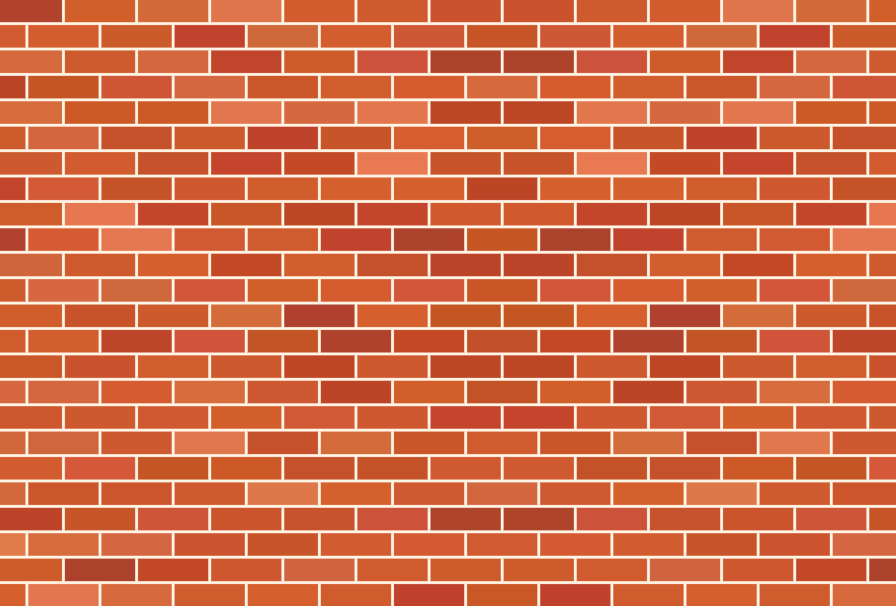
A Shadertoy shader for this texture:

```glsl
// A flat brick wall in running bond with pale mortar and mirrored brick tones.

const float ROWS = 23.85;         // courses over the canvas height
const float ROW_SHIFT = 0.079;    // part of a course cut off at the bottom
const float BRICK_ASPECT = 2.878; // brick pitch, width over height
const float MIRROR_AXIS = 0.5605; // symmetry line, as a share of the width
const float JOINT = 0.0047;       // mortar thickness, canvas height = 1

const vec3 MORTAR = vec3(1.00, 0.96, 0.90);
const vec3 ORANGE = vec3(0.82, 0.36, 0.18);
const vec3 RUST   = vec3(0.78, 0.33, 0.16);
const vec3 RED    = vec3(0.75, 0.27, 0.16);
const vec3 CORAL  = vec3(0.82, 0.34, 0.22);
const vec3 CLAY   = vec3(0.83, 0.41, 0.24);
const vec3 SALMON = vec3(0.89, 0.47, 0.30);
const vec3 UMBER  = vec3(0.68, 0.26, 0.17);

// Layered sines folded into a random value from 0 to 1.
float hash(vec2 id, float seed) {
    float wave = sin(dot(id, vec2(127.1, 311.7)) + seed * 17.3);
    wave += 0.5 * sin(dot(id, vec2(269.5, 83.3)) + seed * 5.9);
    return fract(wave * 4375.85);
}

// Weighted choice of a brick tone, with a slight drift in light and warmth.
vec3 brickColor(vec2 id) {
    float pick = hash(id, 1.0);
    vec3 tone = ORANGE;
    tone = mix(tone, RUST,   step(0.34, pick));
    tone = mix(tone, RED,    step(0.51, pick));
    tone = mix(tone, CORAL,  step(0.68, pick));
    tone = mix(tone, CLAY,   step(0.78, pick));
    tone = mix(tone, SALMON, step(0.90, pick));
    tone = mix(tone, UMBER,  step(0.96, pick));
    float light = hash(id, 2.0) - 0.5;
    float warmth = hash(id, 3.0) - 0.5;
    return tone * (1.0 + 0.05 * light) + warmth * vec3(0.0, 0.025, -0.03);
}

// Distance from a point in a cell to the nearest joint centre line.
float jointDistance(vec2 cell, vec2 size) {
    vec2 edge = (0.5 - abs(fract(cell) - 0.5)) * size;
    return min(edge.x, edge.y);
}

// Mortar coverage with an edge one and a half pixels wide.
float mortarMask(float dist, float thickness, float pixel) {
    float halfWidth = 0.5 * thickness;
    return 1.0 - smoothstep(halfWidth - 0.75 * pixel, halfWidth + 0.75 * pixel, dist);
}

void mainImage(out vec4 fragColor, in vec2 fragCoord) {
    float pixel = 1.0 / iResolution.y;
    vec2 p = (fragCoord - vec2(MIRROR_AXIS * iResolution.x, 0.0)) * pixel;
    vec2 size = vec2(BRICK_ASPECT, 1.0) / ROWS;

    // Every second course slides by half a brick.
    vec2 cell = p / size + vec2(0.0, ROW_SHIFT);
    float row = floor(cell.y);
    float slide = 0.5 * (1.0 - mod(row, 2.0));
    cell.x += slide;

    // Bricks at equal distance from the axis share one tone.
    float column = abs(floor(cell.x) + 0.5 - slide);
    vec3 color = brickColor(vec2(column, row));

    float mortar = mortarMask(jointDistance(cell, size), JOINT, pixel);
    fragColor = vec4(mix(color, MORTAR, mortar), 1.0);
}
```
